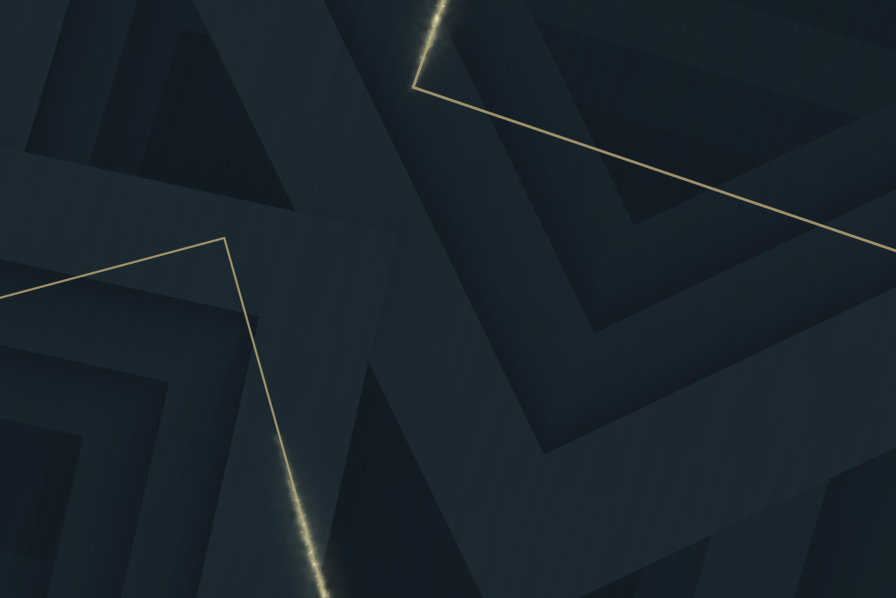
This background is drawn by a WebGL 2 fragment shader. Its source:

```glsl
#version 300 es
precision highp float;

uniform vec2 u_resolution;
out vec4 outColor;

// Palette
const vec3 LIT = vec3(0.108, 0.158, 0.188);
const vec3 MID = vec3(0.086, 0.128, 0.157);
const vec3 DARK = vec3(0.073, 0.104, 0.135);
const vec3 GOLD = vec3(0.69, 0.63, 0.45);
const vec3 HALO = vec3(0.52, 0.48, 0.30);
const vec3 SPARK = vec3(1.0, 0.95, 0.72);

// Lengths, in canvas heights
const float SHADE_REACH = 0.065;
const float LINE_HALF_WIDTH = 0.0018;
const float HALO_RADIUS = 0.022;
const float CORE_RADIUS = 0.007;
const float GRAIN = 0.05;

// Inward edge normals of the folded panels
const vec2 VEE_LEFT = vec2(0.900, 0.437);
const vec2 VEE_BASE = vec2(-0.430, 0.903);
const vec2 FRONT_SIDE = vec2(-0.976, 0.219);
const vec2 FRONT_TOP = vec2(-0.215, -0.977);
const vec2 BACK_SIDE = vec2(0.959, -0.285);
const vec2 INSET_TOP = vec2(-0.287, -0.958);

// Panel corners, outermost first
const vec2 VEE[4] = vec2[4](vec2(0.838, -0.062), vec2(0.910, 0.240),
                            vec2(0.994, 0.443), vec2(1.061, 0.623));
const vec2 FRONT[4] = vec2[4](vec2(0.664, 0.609), vec2(0.434, 0.471),
                              vec2(0.283, 0.361), vec2(0.139, 0.270));
const vec2 BACK[3] = vec2[3](vec2(0.176, 1.2), vec2(0.289, 1.2), vec2(0.303, 0.951));

// Corners of the two gold lines
const vec2 LOW_START = vec2(0.0, 0.502);
const vec2 LOW_BEND = vec2(0.375, 0.602);
const vec2 LOW_GLOW = vec2(0.465, 0.268);
const vec2 LOW_END = vec2(0.543, 0.0);
const vec2 HIGH_START = vec2(0.742, 1.0);
const vec2 HIGH_BEND = vec2(0.691, 0.854);
const vec2 HIGH_END = vec2(1.5, 0.580);

vec2 hashGradient(vec2 cell) {
    vec2 h = vec2(dot(cell, vec2(127.1, 311.7)), dot(cell, vec2(269.5, 183.3)));
    return fract(sin(h) * 43758.5) * 2.0 - 1.0;
}

float gradientNoise(vec2 p) {
    vec2 i = floor(p), f = fract(p), u = f * f * (3.0 - 2.0 * f);
    vec2 e = vec2(1.0, 0.0);
    float a = dot(hashGradient(i), f);
    float b = dot(hashGradient(i + e), f - e);
    float c = dot(hashGradient(i + e.yx), f - e.yx);
    float d = dot(hashGradient(i + 1.0), f - 1.0);
    return mix(mix(a, b, u.x), mix(c, d, u.x), u.y);
}

float wedge(vec2 p, vec2 corner, vec2 n1, vec2 n2) {
    return min(dot(p - corner, n1), dot(p - corner, n2));
}

float cover(float d) {
    return smoothstep(-0.8, 0.8, d * u_resolution.y);
}

// A recessed sheet: dark along its edge, lifting to tone further in
vec3 recess(vec3 under, float d, vec3 tone) {
    vec3 sheet = mix(tone, DARK, exp(-max(d, 0.0) / SHADE_REACH));
    return mix(under, sheet, cover(d));
}

// Distance to a segment, and position along it
vec2 segment(vec2 p, vec2 a, vec2 b) {
    vec2 ab = b - a;
    float t = clamp(dot(p - a, ab) / dot(ab, ab), 0.0, 1.0);
    return vec2(length(p - a - ab * t), t);
}

vec3 addGlow(vec3 col, vec2 p, vec2 a, vec2 b) {
    vec2 s = segment(p, a, b);
    float power = smoothstep(0.0, 0.7, s.y);
    float wisp = 0.75 + 0.7 * gradientNoise(p * 75.0);
    float glint = smoothstep(0.05, 0.5, gradientNoise(p * 150.0));
    float halo = exp(-s.x / HALO_RADIUS) * (0.08 + 0.5 * power) * wisp;
    halo *= smoothstep(0.09, 0.0, s.x);
    float core = exp(-pow(s.x / CORE_RADIUS, 2.0)) * (0.15 + 0.55 * power);
    col += HALO * halo * 0.8;
    return mix(col, SPARK, clamp(core * (wisp + glint * 0.6), 0.0, 1.0));
}

void main() {
    vec2 p = gl_FragCoord.xy / u_resolution.y;

    // Back folds, upper left
    vec3 col = LIT;
    for (int i = 0; i < 3; i++)
        col = recess(col, wedge(p, BACK[i], BACK_SIDE, FRONT_TOP), mix(LIT, DARK, 0.3 * float(i + 1)));

    // Back folds, lower right
    float along = dot(p - vec2(1.191, 0.105), BACK_SIDE);
    vec3 lower = mix(DARK, MID, 0.6 * cover(along + 0.096));
    lower = mix(lower, mix(MID, LIT, 0.6), cover(along));
    lower = recess(lower, along - 0.161, MID);
    col = mix(col, lower, cover(p.x - 0.9));

    // Large nested vee
    col = mix(col, LIT, cover(wedge(p, VEE[0], VEE_LEFT, VEE_BASE)));
    for (int i = 1; i < 4; i++)
        col = recess(col, wedge(p, VEE[i], VEE_LEFT, VEE_BASE), mix(LIT, MID, 0.3 * float(i)));

    // Slanted bands inside the vee
    float inner = cover(wedge(p, VEE[3], VEE_LEFT, VEE_BASE));
    float slant = dot(p - vec2(0.918, 0.961), INSET_TOP);
    vec3 bands = mix(MID, DARK, 0.55 * cover(slant));
    bands = mix(bands, DARK, cover(slant - 0.115));
    bands = mix(bands, mix(MID, DARK, 0.6), cover(-slant - 0.121));
    col = mix(col, bands, inner * 0.85);

    // Front folds, lower left
    float front = wedge(p, FRONT[0], FRONT_SIDE, FRONT_TOP);
    col *= 1.0 - 0.06 * exp(min(front, 0.0) / SHADE_REACH);
    col = mix(col, LIT, cover(front));
    for (int i = 1; i < 4; i++)
        col = recess(col, wedge(p, FRONT[i], FRONT_SIDE, FRONT_TOP), mix(LIT, MID, 0.25 * float(i)));
    float core = wedge(p, FRONT[3], FRONT_SIDE, FRONT_TOP);
    float slot = min(core, dot(p - vec2(0.088, 0.059), -FRONT_TOP));
    float strip = cover(0.048 - dot(p - FRONT[3], FRONT_SIDE));
    col = mix(col, mix(mix(MID, DARK, 0.6), DARK, strip), cover(slot));

    // Faint brushed streaks
    col *= 1.0 + GRAIN * gradientNoise(vec2(dot(p, BACK_SIDE) * 70.0, p.y * 5.0));

    // Gold lines and their glowing ends
    col = addGlow(col, p, LOW_GLOW, LOW_END);
    col = addGlow(col, p, HIGH_BEND, HIGH_START);
    float low = min(segment(p, LOW_START, LOW_BEND).x, segment(p, LOW_BEND, LOW_END).x);
    float high = min(segment(p, HIGH_START, HIGH_BEND).x, segment(p, HIGH_BEND, HIGH_END).x);
    float line = max(cover(LINE_HALF_WIDTH - low), cover(LINE_HALF_WIDTH * 1.25 - high));
    col = mix(col, max(col, GOLD), line * 0.9);

    outColor = vec4(col, 1.0);
}
```
